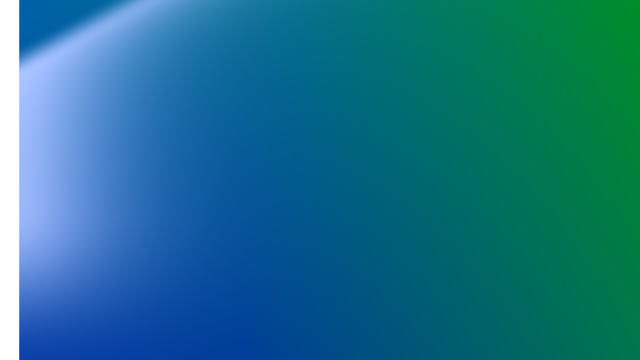
A Shadertoy shader for this background:

```glsl
// A blue to green backdrop with a pale glow at the left and a white margin.
// The field blends two three-stop gradients; the glow fades from the left side
// and is cut at the upper left by a soft slanted edge with a bright ridge.

// Colour stops of the top and bottom gradients, left to right
const vec3 TOP_LEFT     = vec3(0.00, 0.38, 0.66);
const vec3 TOP_MID      = vec3(0.00, 0.43, 0.54);
const vec3 TOP_RIGHT    = vec3(0.00, 0.55, 0.16);
const vec3 BOTTOM_LEFT  = vec3(0.05, 0.25, 0.67);
const vec3 BOTTOM_MID   = vec3(0.00, 0.24, 0.60);
const vec3 BOTTOM_RIGHT = vec3(0.00, 0.46, 0.30);
const float TOP_STOP    = 0.47;
const float BOTTOM_STOP = 0.38;

const vec3 GLOW_COLOR   = vec3(0.74, 0.81, 1.06);
const vec3 MARGIN_COLOR = vec3(1.0);
const float MARGIN      = 0.030;  // fraction of the canvas width

// Glow shape, in units of the canvas height
const float GLOW_STRENGTH  = 0.82;
const float GLOW_REACH     = 0.282;
const float GLOW_FALLOFF   = 1.45;
const vec2 GLOW_FLOOR      = vec2(-0.02, 0.42);
const vec2 EDGE_START      = vec2(0.053, 0.815);
const vec2 EDGE_END        = vec2(0.395, 1.0);
const vec2 EDGE_SOFTNESS   = vec2(-0.05, 0.028);
const float RIDGE_STRENGTH = 0.75;
const float RIDGE_WIDTH    = 0.08;

// Linear three-stop gradient over 0..1
vec3 threeStops(vec3 a, vec3 b, vec3 c, float stop, float t) {
    return t < stop ? mix(a, b, t / stop)
                    : mix(b, c, (t - stop) / (1.0 - stop));
}

vec3 field(vec2 uv) {
    vec3 top = threeStops(TOP_LEFT, TOP_MID, TOP_RIGHT, TOP_STOP, uv.x);
    vec3 bottom = threeStops(BOTTOM_LEFT, BOTTOM_MID, BOTTOM_RIGHT, BOTTOM_STOP, uv.x);
    return mix(bottom, top, uv.y);
}

// Signed distance to the slanted edge, positive on its lower right
float edgeDistance(vec2 p) {
    vec2 along = normalize(EDGE_END - EDGE_START);
    return dot(p - EDGE_START, vec2(along.y, -along.x));
}

float glowAmount(vec2 p) {
    float d = edgeDistance(p);
    float x = max(p.x - EDGE_START.x, 0.0) / GLOW_REACH;
    float side = GLOW_STRENGTH * exp(-pow(x, GLOW_FALLOFF));
    float ridge = RIDGE_STRENGTH * exp(-max(d, 0.0) / RIDGE_WIDTH);
    float lit = 1.0 - (1.0 - side) * (1.0 - ridge);
    return lit * smoothstep(GLOW_FLOOR.x, GLOW_FLOOR.y, p.y)
               * smoothstep(EDGE_SOFTNESS.x, EDGE_SOFTNESS.y, d);
}

void mainImage(out vec4 fragColor, in vec2 fragCoord) {
    vec2 uv = fragCoord / iResolution.xy;
    vec2 p = fragCoord / iResolution.y;

    vec3 color = mix(field(uv), GLOW_COLOR, glowAmount(p));

    // White margin with an edge one pixel wide
    float inside = clamp((uv.x - MARGIN) * iResolution.x + 0.5, 0.0, 1.0);
    color = mix(MARGIN_COLOR, color, inside);

    fragColor = vec4(clamp(color, 0.0, 1.0), 1.0);
}
```
